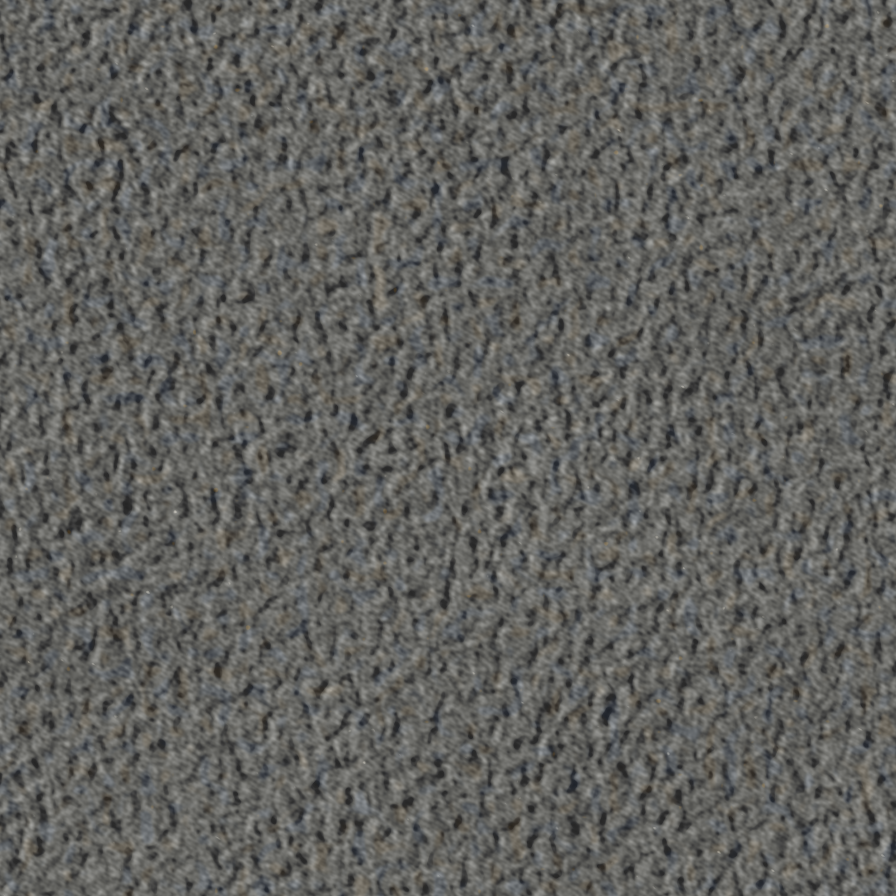
Give the GLSL for this texture, as a Shadertoy shader.

```glsl
// Coarse weathered asphalt: a bumpy height field of gradient noise, lit from
// the upper left by differencing it along the light direction, then covered
// with fine slanted grit, blue and tan stone tints, dark pits and rare glints.

vec2 randomDirection(vec2 cell) {
    uvec2 q = uvec2(ivec2(cell)) * uvec2(1597u, 3571u);
    uint n = (q.x ^ (q.y << 7)) * 747796u + q.y * 28913u;
    n = (n ^ (n >> 15)) * 73244475u;
    n = (n ^ (n >> 13)) * 12979u;
    float angle = float((n >> 8) & 65535u) / 65536.0 * 6.28319;
    return vec2(cos(angle), sin(angle));
}

float gradientNoise(vec2 p) {
    vec2 i = floor(p), f = p - i;
    vec2 u = f * f * f * (f * (f * 6.0 - 15.0) + 10.0);
    float a = dot(randomDirection(i), f);
    float b = dot(randomDirection(i + vec2(1, 0)), f - vec2(1, 0));
    float c = dot(randomDirection(i + vec2(0, 1)), f - vec2(0, 1));
    float d = dot(randomDirection(i + vec2(1, 1)), f - vec2(1, 1));
    return mix(mix(a, b, u.x), mix(c, d, u.x), u.y);
}

mat2 rotation(float angle) {
    float c = cos(angle), s = sin(angle);
    return mat2(c, s, -s, c);
}

// Rounded stones with smaller lumps on top, slightly longer than wide
float height(vec2 p) {
    p = rotation(-0.35) * p * vec2(1.08, 0.95);
    float stones = gradientNoise(p * vec2(62, 48) + 7.3);
    float lumps = gradientNoise(rotation(0.9) * p * 108.0 + 31.7);
    return stones - 0.3 * abs(stones) + 0.5 * lumps;
}

void mainImage(out vec4 fragColor, in vec2 fragCoord) {
    vec2 uv = fragCoord / iResolution.y;

    // Small warp keeps the stones irregular
    vec2 p = uv + 0.005 * vec2(gradientNoise(uv * 37.0), gradientNoise(uv * 37.0 + 50.0));

    // Relief: faces toward the light are bright, the far sides dark
    vec2 towardLight = 0.0065 * normalize(vec2(-0.85, 0.5));
    float here = height(p);
    float relief = here - height(p + towardLight);
    float roughness = 1.0 + 0.5 * gradientNoise(uv * 5.0 + 3.0);

    // Fine grit drawn out along a falling diagonal
    vec2 slanted = rotation(0.55) * uv;
    float grit = gradientNoise(slanted * vec2(115, 215) + 11.0)
               + 0.6 * gradientNoise(uv * 190.0 + 80.0);

    float stoneTone = gradientNoise(p * 58.0 + 120.0);
    float patches = gradientNoise(uv * 4.0 + 17.0) + gradientNoise(uv * 13.0 + 9.0);
    float light = 0.388 + 0.17 * relief * roughness + 0.13 * grit
                + 0.10 * stoneTone + 0.05 * here + 0.022 * patches;

    // Pits swallow light where the ground is low and turned away
    light -= 0.07 * smoothstep(0.25, 0.7, -relief - 0.4 * here);
    light = max(light, 0.17 + 0.25 * (light - 0.17));

    // Warm grey base, cooler in the shadows, with bluish and tan stones
    vec3 color = light + vec3(0.004, 0.004, -0.011) * smoothstep(0.2, 0.4, light);
    float tint = gradientNoise(p * 46.0 + 200.0);
    color += vec3(-0.018, -0.002, 0.026) * smoothstep(0.12, 0.45, tint);
    color += vec3(0.024, 0.004, -0.022) * smoothstep(0.15, 0.5, -tint);

    // Rare mineral flecks: pale glints and ochre grains
    float glint = gradientNoise(slanted * vec2(95, 140) + 300.0);
    color += vec3(0.22, 0.21, 0.19) * smoothstep(0.48, 0.68, glint) * smoothstep(-0.1, 0.3, relief);
    float ochre = gradientNoise(uv * 85.0 + 400.0);
    color += vec3(0.10, 0.05, -0.03) * smoothstep(0.5, 0.65, ochre);

    fragColor = vec4(clamp(color, 0.0, 1.0), 1.0);
}
```
